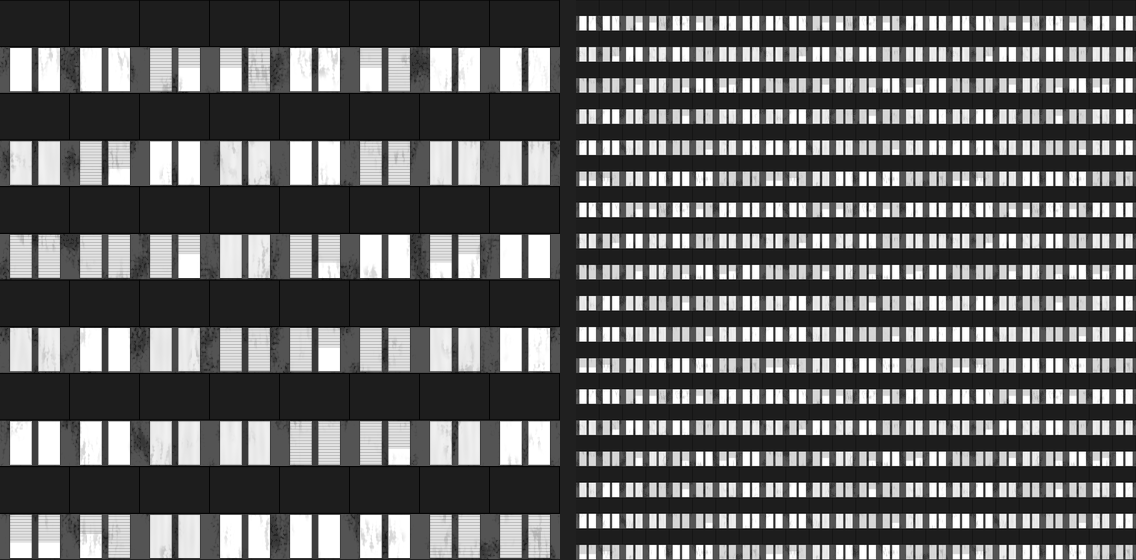
Left, the tile; right, the same tile 3 across and 3 down.
Reproduce this texture procedurally as a three.js fragment shader.

```glsl
varying vec2 vUv;

const vec2 GRID = vec2(8.0, 6.0);          // bays across, storeys down
const vec2 BAY = vec2(96.0, 128.0);        // bay size in facade units
const vec2 PANE_HALF = vec2(14.7, 29.7);
const float PANE_LEFT = 28.7;
const float PANE_RIGHT = 67.4;
const float PANE_Y = 32.4;
const float BAND_TOP = 64.0;
const float SLAT_PITCH = 4.0;

const vec3 PANEL = vec3(0.112);
const vec3 JOINT = vec3(0.015);
const vec3 WALL = vec3(0.33);
const vec3 GRIME = vec3(0.20);
const vec3 FRAME = vec3(0.19);
const vec3 GLASS = vec3(1.0);
const vec3 CURTAIN = vec3(0.92);
const vec3 SLAT = vec3(0.89);
const vec3 SLAT_GAP = vec3(0.74);

vec2 hash2(vec2 p) {
  vec3 q = fract(p.xyx * vec3(0.1031, 0.1030, 0.0973));
  q += dot(q, q.yzx + 33.33);
  return fract((q.xx + q.yz) * q.zy);
}

float corner(vec2 cell, vec2 offset, vec2 local, vec2 period) {
  float angle = 6.28318 * hash2(mod(cell + offset, period) + period).x;
  return dot(vec2(cos(angle), sin(angle)), local - offset);
}

// Gradient noise that wraps after a whole number of cells
float noise(vec2 uv, vec2 period) {
  vec2 p = uv * period;
  vec2 i = floor(p);
  vec2 f = p - i;
  vec2 w = f * f * f * (f * (f * 6.0 - 15.0) + 10.0);
  float low = mix(corner(i, vec2(0, 0), f, period), corner(i, vec2(1, 0), f, period), w.x);
  float high = mix(corner(i, vec2(0, 1), f, period), corner(i, vec2(1, 1), f, period), w.x);
  return mix(low, high, w.y);
}

float fill(float dist, float blur) {
  return 1.0 - smoothstep(-0.5 * blur, 0.5 * blur, dist);
}

float box(vec2 p, vec2 halfSize) {
  vec2 d = abs(p) - halfSize;
  return length(max(d, 0.0)) + min(max(d.x, d.y), 0.0);
}

// Distance to the nearest of evenly repeated lines
float lineDistance(float x, float centre, float pitch) {
  return abs(mod(x - centre + 0.5 * pitch, pitch) - 0.5 * pitch);
}

float blindDrop(float pick) {
  return pick < 0.16 ? 0.45 : (pick < 0.32 ? 0.64 : 1.0);
}

// Bare glass, curtain or slatted blind; p is relative to the pane centre
vec3 paneColor(vec2 p, float kind, float pick, float folds, float blur) {
  if (kind < 0.33) return GLASS;
  if (kind < 0.50) return CURTAIN + 0.05 * folds;
  float depth = PANE_HALF.y - p.y;
  float gap = fill(lineDistance(depth, 2.6, SLAT_PITCH) - 0.65, blur);
  float covered = fill(depth - 2.0 * PANE_HALF.y * blindDrop(pick), blur);
  return mix(GLASS, mix(SLAT, SLAT_GAP, gap), covered);
}

vec3 addPane(vec3 base, vec2 p, vec3 shade, float blur) {
  float d = box(p, PANE_HALF);
  base = mix(base, FRAME, 0.8 * fill(d - 1.1, blur));
  return mix(base, shade, fill(d, blur));
}

void main() {
  vec2 facade = vUv * GRID * BAY;
  vec2 bay = floor(vUv * GRID);
  vec2 p = facade - bay * BAY;
  float blur = max(fwidth(facade.x), fwidth(facade.y));

  // Weathering: broad patches broken up by runs and specks
  float patches = noise(vUv, vec2(18.0, 13.0)) + 0.4 * noise(vUv, vec2(44.0, 30.0));
  float runs = noise(vUv, vec2(150.0, 34.0));
  float specks = noise(vUv, vec2(230.0, 190.0));
  float folds = noise(vUv, vec2(96.0, 12.0));
  float dirt = smoothstep(-0.05, 0.5, patches + 0.35 * runs + 0.3 * specks);
  float pits = smoothstep(0.22, 0.45, specks + 0.25 * patches);

  // Concrete band
  vec3 color = mix(WALL, GRIME, 0.85 * dirt);
  color *= 1.0 - 0.35 * pits * smoothstep(-0.1, 0.3, patches);
  float mullion = fill(abs(p.x - 0.5 * (PANE_LEFT + PANE_RIGHT)) - 5.0, blur);
  color *= 1.0 - 0.35 * mullion * hash2(bay * 5.0 + 41.0).y;

  // Paired windows
  float kind = hash2(bay * 7.0 + 13.0).x;
  vec2 picks = hash2(bay * 11.0 + 29.0);
  float stain = smoothstep(0.05, 0.45, patches) * smoothstep(-0.1, 0.4, runs + 0.4 * specks);
  vec2 left = p - vec2(PANE_LEFT, PANE_Y);
  vec2 right = p - vec2(PANE_RIGHT, PANE_Y);
  vec3 leftShade = paneColor(left, kind, picks.x, folds, blur);
  vec3 rightShade = paneColor(right, kind, picks.y, folds, blur);
  color = addPane(color, left, leftShade * (1.0 - 0.16 * stain), blur);
  color = addPane(color, right, rightShade * (1.0 - 0.16 * stain), blur);

  // Dark spandrel panel and its joints
  float panel = fill(BAND_TOP - p.y, blur);
  color = mix(color, PANEL, panel);
  float upright = fill(lineDistance(p.x, 95.3, BAY.x) - 0.7, blur);
  float level = fill(lineDistance(p.y, 0.0, BAND_TOP) - 0.8, blur);
  color = mix(color, JOINT, max(upright * panel, level));

  gl_FragColor = vec4(color, 1.0);
}
```
